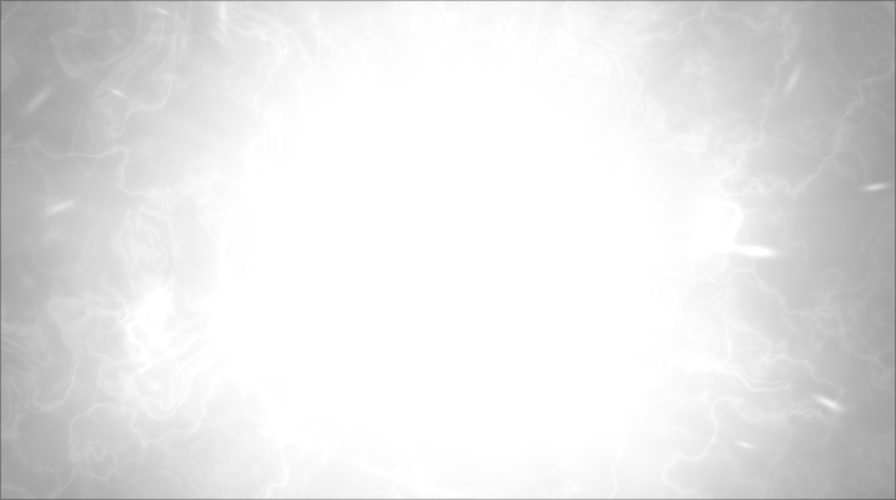
Reproduce this background procedurally as a Shadertoy shader.

```glsl
// A white radial burst fading to grey, with smoky filaments, sparks and a thin dark frame.

float hash(vec2 p) {
    vec3 q = fract(p.xyx * vec3(0.1031, 0.103, 0.0973));
    q += dot(q, q.yzx + 33.33);
    return fract((q.x + q.y) * q.z);
}

float noise(vec2 p) {
    vec2 i = floor(p), f = fract(p);
    f = f * f * (3.0 - 2.0 * f);
    return mix(mix(hash(i), hash(i + vec2(1, 0)), f.x),
               mix(hash(i + vec2(0, 1)), hash(i + vec2(1, 1)), f.x), f.y);
}

float fbm(vec2 p) {
    float sum = 0.0, amp = 0.5;
    for (int i = 0; i < 5; i++) {
        sum += amp * noise(p);
        p = mat2(1.6, 1.2, -1.2, 1.6) * p + 7.3;
        amp *= 0.5;
    }
    return sum;
}

// Thin bright threads where warped noise crosses its middle value
float filaments(vec2 p) {
    vec2 warp = vec2(fbm(p + 3.1), fbm(p + 19.7)) - 0.5;
    float ridge = abs(fbm(p + 2.2 * warp) - 0.48);
    return exp(-ridge * 32.0);
}

float glow(vec2 p, vec2 center, vec2 size) {
    vec2 d = (p - center) / size;
    return exp(-dot(d, d));
}

// Soft-edged spark, long along its angle
float spark(vec2 p, vec2 center, float angle, float size) {
    vec2 d = p - center, along = vec2(cos(angle), sin(angle));
    vec2 local = vec2(dot(d, along), dot(d, vec2(-along.y, along.x)));
    return glow(local, vec2(0), size * vec2(1.0, 0.28));
}

void mainImage(out vec4 fragColor, in vec2 fragCoord) {
    // Height units, centred on the canvas
    vec2 p = (fragCoord - 0.5 * iResolution.xy) / iResolution.y;
    vec2 fromCore = p - vec2(0.005, -0.025);
    float r = length(fromCore);
    vec2 dir = fromCore / max(r, 0.001);
    float outer = smoothstep(0.3, 0.65, r);

    // Radial falloff, with uneven rays and cloudy patches
    float rays = noise(dir * 9.0 + r * 0.6) + 0.5 * noise(dir * 23.0 + r) - 0.75;
    float light = mix(1.0, 0.59, smoothstep(0.35, 1.1, r));
    light += outer * (0.035 * rays + 0.11 * (fbm(p * 4.0 + 5.0) - 0.5));

    // Broad brighter areas
    light += 0.05 * glow(p, vec2(-0.6, -0.3), vec2(0.22, 0.2));
    light += 0.04 * glow(p, vec2(0.5, -0.38), vec2(0.25, 0.15));
    light += 0.04 * glow(p, vec2(0.55, 0.08), vec2(0.14, 0.2));

    // Smoky threads, densest in the clusters on either side
    float left = glow(p, vec2(-0.605, -0.14), vec2(0.045, 0.11));
    float right = glow(p, vec2(0.535, 0.06), vec2(0.05, 0.09));
    float threads = filaments(p * 4.5);
    float fine = filaments(p * 9.0 + 31.0);
    light += outer * (0.045 * threads + 0.025 * fine);
    light += (left + 0.8 * right) * (0.07 + 0.09 * fine);

    // Faint broken ring around the core
    float ringRadius = 0.455 + 0.05 * (fbm(p * 6.0) - 0.5);
    float ring = exp(-abs(r - ringRadius) * 90.0);
    light += 0.04 * ring * smoothstep(0.25, -0.25, p.y) * noise(dir * 5.0 + 8.0);

    // Sparks: x, y, angle, half length
    vec4 sparks[11] = vec4[11](
        vec4(0.856, 0.126, 0.15, 0.023), vec4(0.76, -0.305, -0.45, 0.028),
        vec4(0.62, -0.003, -0.1, 0.035), vec4(0.595, -0.39, -0.3, 0.016),
        vec4(0.57, 0.04, 1.2, 0.03), vec4(-0.57, 0.477, -0.4, 0.014),
        vec4(-0.45, 0.475, 1.6, 0.035), vec4(-0.777, 0.086, 0.4, 0.03),
        vec4(-0.82, 0.3, 0.8, 0.035), vec4(-0.66, 0.314, -0.5, 0.016),
        vec4(0.69, 0.34, 1.1, 0.03));
    for (int i = 0; i < 11; i++) {
        vec4 s = sparks[i];
        light += (i < 3 ? 0.19 : 0.09) * spark(p, s.xy, s.z, s.w);
    }

    // Clear core and thin frame
    light = min(light, 1.0);
    vec2 toEdge = min(fragCoord, iResolution.xy - fragCoord) / iResolution.y;
    light *= mix(0.72, 1.0, smoothstep(0.001, 0.004, min(toEdge.x, toEdge.y)));
    fragColor = vec4(vec3(light), 1.0);
}
```
